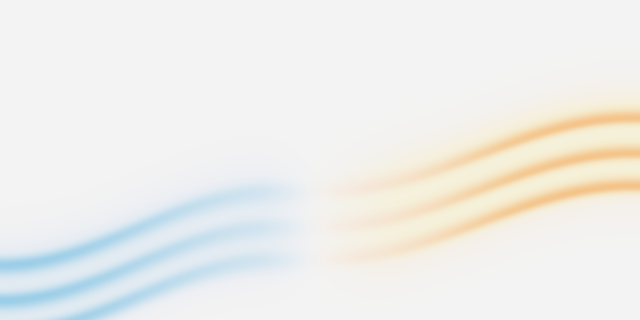
Reproduce this background procedurally as a Shadertoy shader.

```glsl
// Three soft parallel ribbons climb a pale ground in two cosine steps: cool blue
// on the left, amber on the right, both dissolving near the centre.
// Each ribbon is an asymmetric Gaussian ridge over halos that wrap the group.

const float PI = 3.14159265;

// Layout: x runs 0..2 and y runs 0..1 from the lower left.
const float START_HEIGHT = 0.172;
const float STEP_RISE = 0.229;
const vec2 COOL_STEP = vec2(0.0, 0.86);    // start and length of each climb
const vec2 WARM_STEP = vec2(1.016, 0.964);
const int RIBBONS = 3;
const float SPACING = 0.115;
const float SPACING_SHRINK = 0.0045;
const float GROUP_DEPTH = 0.212;

// Gaussian widths, as (above, below).
const vec2 COOL_CORE = vec2(0.023, 0.030);
const vec2 WARM_CORE = vec2(0.025, 0.017);
const vec2 WARM_GLOW = vec2(0.065, 0.030);
const vec2 INNER_HALO = vec2(0.065, 0.032);
const vec2 OUTER_HALO = vec2(0.130, 0.105);

const vec3 GROUND = vec3(0.953);
const vec3 LAVENDER = vec3(0.928, 0.931, 0.957);
const vec3 MIST = vec3(0.890, 0.922, 0.948);
const vec3 BLUE = vec3(0.590, 0.800, 0.905);
const vec3 PEACH = vec3(0.963, 0.930, 0.885);
const vec3 CREAM = vec3(0.963, 0.948, 0.870);
const vec3 YELLOW = vec3(0.962, 0.928, 0.780);
const vec3 PINK = vec3(0.965, 0.865, 0.815);
const vec3 AMBER = vec3(0.955, 0.755, 0.520);

// Half-cosine climb from 0 to 1, flat at both ends.
float climb(float x, vec2 span) {
    return 0.5 - 0.5 * cos(PI * clamp((x - span.x) / span.y, 0.0, 1.0));
}

// Height of the uppermost ribbon.
float ribbonHeight(float x) {
    return START_HEIGHT + STEP_RISE * (climb(x, COOL_STEP) + climb(x, WARM_STEP));
}

// Gaussian ridge with separate widths above and below its crest.
float ridge(float d, vec2 width) {
    float t = d / (d > 0.0 ? width.x : width.y);
    return exp(-t * t);
}

// Signed distance outside the group: zero between the outer ribbons.
float outsideGroup(float d) {
    return max(d, 0.0) + min(d + GROUP_DEPTH, 0.0);
}

void mainImage(out vec4 fragColor, in vec2 fragCoord) {
    vec2 p = fragCoord / iResolution.xy * vec2(2.0, 1.0);
    float d = p.y - ribbonHeight(p.x);

    // Horizontal fades away from the centre.
    float cool = 1.0 - smoothstep(0.78, 1.02, p.x);
    float warm = smoothstep(0.92, 1.30, p.x);
    float coolCore = cool * mix(0.95, 0.27, smoothstep(0.0, 0.92, p.x));
    float warmCore = smoothstep(0.92, 1.18, p.x) * mix(0.45, 0.95, smoothstep(1.1, 1.85, p.x));
    float ripeness = smoothstep(1.05, 1.65, p.x);
    float blur = 1.0 + 0.35 * exp(-pow((p.x - 0.97) / 0.35, 2.0));

    // Halos around the whole group.
    float outside = outsideGroup(d);
    float outer = ridge(outside, OUTER_HALO);
    float inner = ridge(outside, INNER_HALO);
    vec3 color = GROUND;
    color = mix(color, LAVENDER, outer * cool * 0.65);
    color = mix(color, PEACH, outer * warm * 0.65);
    color = mix(color, MIST, inner * cool * mix(0.95, 0.45, smoothstep(0.2, 0.95, p.x)));
    color = mix(color, CREAM, inner * warm * 0.9);

    // Ribbons: a yellow bloom on the warm side, then the saturated crests.
    vec3 warmCrest = mix(PINK, AMBER, ripeness);
    for (int i = 0; i < RIBBONS; i++) {
        float k = float(i);
        float offset = (d + k * (SPACING - SPACING_SHRINK * k)) / blur;
        color = mix(color, YELLOW, ridge(offset, WARM_GLOW) * warm * ripeness * 0.5);
        color = mix(color, BLUE, ridge(offset, COOL_CORE) * coolCore);
        color = mix(color, warmCrest, ridge(offset, WARM_CORE) * warmCore);
    }

    fragColor = vec4(color, 1.0);
}
```
